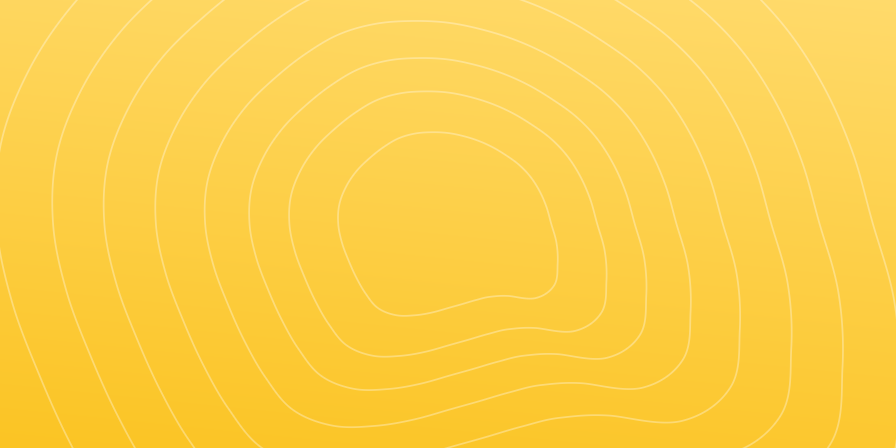
This background is drawn by a WebGL 2 fragment shader. Its source:

```glsl
#version 300 es
precision highp float;
// Pale nested contour rings over a soft golden gradient.

uniform vec2 u_resolution;
out vec4 outColor;

const float TAU = 6.2831853;
const vec3 DEEP_GOLD = vec3(0.984, 0.768, 0.137);
const vec3 PALE_GOLD = vec3(1.0, 0.855, 0.42);
const float LINE_WIDTH = 0.0039;
const float LINE_OPACITY = 0.33;

// Ring sizes: half widths in canvas heights
const int RING_COUNT = 8;
const float RING_SIZE[RING_COUNT] = float[](
  0.245, 0.354, 0.443, 0.542, 0.652, 0.767, 0.8815, 1.008);

// Radius of the unit blob at equal angular steps, counterclockwise
const int KNOT_COUNT = 36;
const float KNOT_RADIUS[KNOT_COUNT] = float[](
  0.941, 0.910, 0.886, 0.865, 0.842, 0.819, 0.809, 0.807, 0.813,
  0.829, 0.849, 0.877, 0.901, 0.914, 0.933, 0.963, 0.989, 1.006,
  1.000, 0.981, 0.965, 0.967, 0.982, 0.997, 0.958, 0.885, 0.818,
  0.766, 0.741, 0.738, 0.766, 0.856, 1.048, 1.117, 1.063, 1.004);

float knot(int index) {
  return KNOT_RADIUS[(index + KNOT_COUNT) % KNOT_COUNT];
}

// Smooth periodic outline through the knots (Catmull-Rom)
float blobRadius(float angle) {
  float position = fract(angle / TAU) * float(KNOT_COUNT);
  int i = int(floor(position));
  float t = fract(position);
  float a = knot(i - 1), b = knot(i), c = knot(i + 1), d = knot(i + 2);
  return b + 0.5 * t * (c - a + t * (2.0 * a - 5.0 * b + 4.0 * c - d
    + t * (3.0 * (b - c) + d - a)));
}

// Coverage of an antialiased stroke at the given distance from its centre
float stroke(float distanceToLine, float width, float pixel) {
  return clamp((0.5 * width - distanceToLine) / pixel + 0.5, 0.0, 1.0);
}

// Strongest coverage among all scaled copies of the blob outline
float contourRings(vec2 p, float width, float pixel) {
  float level = length(p) / blobRadius(atan(p.y, p.x + 1e-6));
  float slope = max(length(vec2(dFdx(level), dFdy(level))) / pixel, 0.1);
  float coverage = 0.0;
  for (int i = 0; i < RING_COUNT; i++) {
    float d = abs(level - RING_SIZE[i]) / slope;
    coverage = max(coverage, stroke(d, width, pixel));
  }
  return coverage;
}

vec3 goldGradient(vec2 uv) {
  return mix(DEEP_GOLD, PALE_GOLD, dot(uv, vec2(0.17, 0.83)));
}

void main() {
  vec2 uv = gl_FragCoord.xy / u_resolution;
  float pixel = 1.0 / u_resolution.y;
  vec2 p = (gl_FragCoord.xy - 0.5 * u_resolution) * pixel;

  float rings = contourRings(p, LINE_WIDTH, pixel);
  vec3 color = mix(goldGradient(uv), vec3(1.0), LINE_OPACITY * rings);
  outColor = vec4(color, 1.0);
}
```
